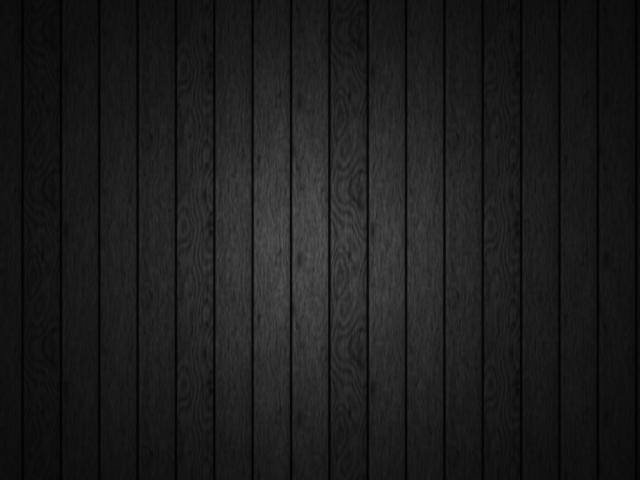
A Shadertoy shader for this texture:

```glsl
// Dark vertical wooden planks with fine grain and knots under a soft central glow.

#define PLANK_WIDTH 0.0799   // all lengths in canvas heights
#define FIRST_SEAM 0.0469
#define TILE_HEIGHT 0.33     // vertical repeat of the wood
#define TILE_PLANKS 8.0      // horizontal repeat of the wood
#define GLOW_LEVEL 0.262
#define GLOW_RADIUS 0.33
#define GRAIN_CONTRAST 0.42
#define FIGURE_CONTRAST 0.13
#define FLECK_DEPTH 0.38
#define SEAM_DEPTH 0.78

const int KNOT_COUNT = 6;

vec2 gradient(vec2 cell, float seed) {
    vec3 h = fract((cell.xyx + seed * 17.0) * vec3(0.1031, 0.1030, 0.0973));
    h += dot(h, h.yzx + 33.33);
    float angle = 6.2832 * fract((h.x + h.y) * h.z);
    return vec2(cos(angle), sin(angle));
}

// Gradient noise that wraps vertically after a whole number of rows.
float woodNoise(vec2 p, vec2 cells, float seed) {
    p *= cells;
    vec2 i = floor(p), f = fract(p);
    vec2 w = f * f * f * (f * (f * 6.0 - 15.0) + 10.0);
    float y0 = mod(i.y, cells.y), y1 = mod(i.y + 1.0, cells.y);
    float a = dot(gradient(vec2(i.x, y0), seed), f);
    float b = dot(gradient(vec2(i.x + 1.0, y0), seed), f - vec2(1, 0));
    float c = dot(gradient(vec2(i.x, y1), seed), f - vec2(0, 1));
    float d = dot(gradient(vec2(i.x + 1.0, y1), seed), f - vec2(1, 1));
    return mix(mix(a, b, w.x), mix(c, d, w.x), w.y);
}

// Sum of soft dark knots; each is plank index, place across, height in the tile.
float knotMask(float plank, vec2 p) {
    vec3 knots[KNOT_COUNT] = vec3[](
        vec3(4.0, 0.74, 0.262), vec3(4.0, 0.88, 0.205), vec3(0.0, 0.78, 0.250),
        vec3(1.0, 0.13, 0.190), vec3(7.0, 0.22, 0.128), vec3(7.0, 0.02, 0.025));
    float mask = 0.0;
    for (int k = 0; k < KNOT_COUNT; k++) {
        float rise = p.y - knots[k].z / TILE_HEIGHT;
        rise -= round(rise);
        vec2 offset = vec2((p.x - knots[k].y) * PLANK_WIDTH, rise * TILE_HEIGHT);
        float near = exp(-dot(offset * vec2(170.0, 58.0), offset * vec2(170.0, 58.0)));
        mask += near * step(abs(plank - knots[k].x), 0.5);
    }
    return mask;
}

float woodTone(float plank, vec2 p) {
    float seed = plank + 1.0;
    float knots = knotMask(plank, p);

    // Slow bending of the fibres, stronger around knots
    float bend = woodNoise(p, vec2(2.0, 3.0), seed + 20.0);
    vec2 q = p + vec2(0.10 * bend + 0.10 * knots, 0.0);

    // Long fibres, broad streaks and short pores
    float grain = 0.55 * woodNoise(q, vec2(15.0, 11.0), seed)
                + 0.35 * woodNoise(q, vec2(6.0, 3.0), seed + 40.0)
                + 0.45 * woodNoise(q, vec2(21.0, 32.0), seed + 60.0);

    // Arched growth rings, most visible on every fourth plank
    float rings = sin(6.2832 * (3.0 * p.x + 4.5 * bend));
    float figure = mix(0.3, 1.0, step(mod(plank, 4.0), 0.5));

    // Scattered dark flecks gathered in patches
    float patches = smoothstep(-0.1, 0.4, woodNoise(p, vec2(2.0, 4.0), seed + 80.0));
    float flecks = smoothstep(0.18, 0.5, woodNoise(q, vec2(9.0, 15.0), seed + 100.0));

    float tone = 1.0 + GRAIN_CONTRAST * grain + FIGURE_CONTRAST * figure * rings;
    tone *= 1.0 - FLECK_DEPTH * flecks * patches * (0.6 + 0.4 * figure);
    return tone * (1.0 - 0.5 * min(knots, 1.0) * (0.8 + 0.6 * grain));
}

// Dark groove, soft shadow and a thin lit edge to its right.
float seamShade(float across) {
    float pixel = 1.0 / iResolution.y;
    float fromSeam = min(across, 1.0 - across) * PLANK_WIDTH;
    float groove = 1.0 - smoothstep(0.0008, 0.0030 + 0.5 * pixel, fromSeam);
    float shadow = 0.22 * exp(-fromSeam / 0.007);
    float edge = (across * PLANK_WIDTH - 0.0065) / 0.0022;
    return (1.0 - SEAM_DEPTH * groove) * (1.0 - shadow) + 0.14 * exp(-edge * edge);
}

float glow(vec2 uv) {
    vec2 offset = (uv - vec2(0.5, 0.49)) * vec2(1.08, 0.88) / GLOW_RADIUS;
    return GLOW_LEVEL / (1.0 + dot(offset, offset));
}

void mainImage(out vec4 fragColor, in vec2 fragCoord) {
    vec2 uv = fragCoord / iResolution.xy;
    vec2 pos = fragCoord / iResolution.y;

    // Plank index within the repeat and position on that plank
    float column = (pos.x - FIRST_SEAM) / PLANK_WIDTH;
    float plank = mod(floor(column), TILE_PLANKS);
    vec2 local = vec2(fract(column), pos.y / TILE_HEIGHT);

    float plankTones[8] = float[](0.87, 0.98, 1.0, 0.94, 0.91, 0.98, 1.06, 1.05);
    float value = glow(uv) * plankTones[int(plank)];
    value *= woodTone(plank, local) * seamShade(local.x);
    fragColor = vec4(vec3(clamp(value, 0.0, 1.0)), 1.0);
}
```
